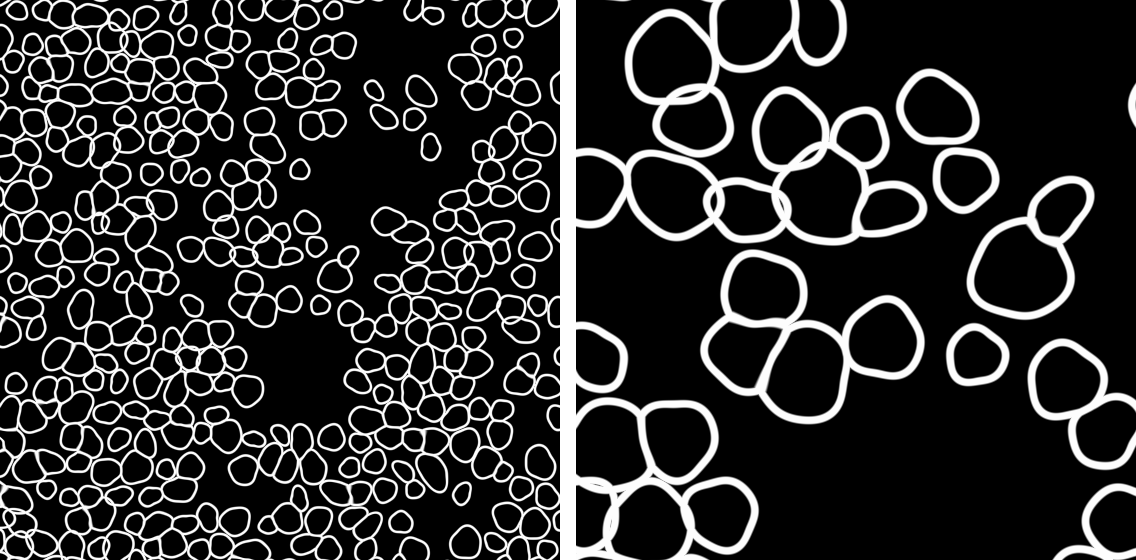
Left: the whole. Right: its middle third, enlarged.
This pattern is drawn by a Shadertoy shader. Its source:

```glsl
// Outlines of scattered, touching cells: white rings on black.
// Each site of a staggered, jittered grid may hold one wobbly ellipse; its
// distance field gives the ring, and touching cells share one wall.

const float GRID = 21.0; // sites across the canvas

vec4 hash4(vec2 p) {
    vec4 h = fract(p.xyxy * vec4(0.1031, 0.1030, 0.0973, 0.1099));
    h += dot(h, h.wzxy + 33.33);
    return fract((h.xxyz + h.yzzw) * h.zywx);
}

float valueNoise(vec2 p) {
    vec2 i = floor(p), f = fract(p);
    f = f * f * (3.0 - 2.0 * f);
    float low = mix(hash4(i).x, hash4(i + vec2(1, 0)).x, f.x);
    float high = mix(hash4(i + vec2(0, 1)).x, hash4(i + vec2(1, 1)).x, f.x);
    return mix(low, high, f.y);
}

// Crowded on the left, loose clumps with gaps on the right
float occupancy(vec2 site) {
    float x = site.x / GRID;
    float base = mix(0.96, 0.52, smoothstep(0.15, 0.55, x));
    float clump = valueNoise(site / 2.7 + 40.0) - 0.5;
    return base + clump * mix(0.3, 1.3, smoothstep(0.1, 0.5, x));
}

// Approximate signed distance to an ellipse with a slightly uneven rim
float cellDistance(vec2 q, vec4 shape) {
    float turn = 6.2832 * shape.x;
    q = mat2(cos(turn), -sin(turn), sin(turn), cos(turn)) * q + 1e-4;
    float stretch = 1.0 + 0.75 * shape.y * shape.y;
    float radius = mix(0.33, 0.61, shape.z);
    vec2 axes = radius * vec2(sqrt(stretch), inversesqrt(stretch));
    float k = length(q / axes);
    float angle = atan(q.y, q.x);
    float phase = 6.2832 * shape.w;
    float rim = 1.0 + 0.06 * cos(3.0 * angle + phase)
                    + 0.025 * cos(5.0 * angle - 2.0 * phase);
    return (k - rim) * k / length(q / (axes * axes));
}

// Distance to the nearest wall, in grid units
float wallDistance(vec2 p) {
    float nearest = 9.0, second = 9.0, loose = 9.0;
    for (int j = -1; j <= 1; j++) {
        float row = floor(p.y) + float(j);
        float shift = 0.5 * mod(row, 2.0);
        for (int i = -1; i <= 1; i++) {
            vec2 site = vec2(floor(p.x - shift) + float(i), row);
            vec4 place = hash4(site + 71.0);
            if (place.z > occupancy(site)) continue;

            vec2 center = site + vec2(shift, 0.0) + 0.5 + 0.56 * (place.xy - 0.5);
            float d = cellDistance(p - center, hash4(site + 213.0));
            if (place.w < 0.1) {
                loose = min(loose, abs(d)); // lies across its neighbours
            } else {
                second = min(second, max(nearest, d));
                nearest = min(nearest, d);
            }
        }
    }
    float wall = nearest > 0.0 ? nearest : min(-nearest, 0.5 * (second - nearest));
    return min(wall, loose);
}

void mainImage(out vec4 fragColor, in vec2 fragCoord) {
    float side = min(iResolution.x, iResolution.y);
    float wall = wallDistance(fragCoord / side * GRID) / GRID;

    // White line with a narrow soft edge
    float soft = max(0.0007, 0.8 / side);
    float line = 1.0 - smoothstep(0.0023 - soft, 0.0023 + soft, wall);
    fragColor = vec4(vec3(0.992 * line), 1.0);
}
```
